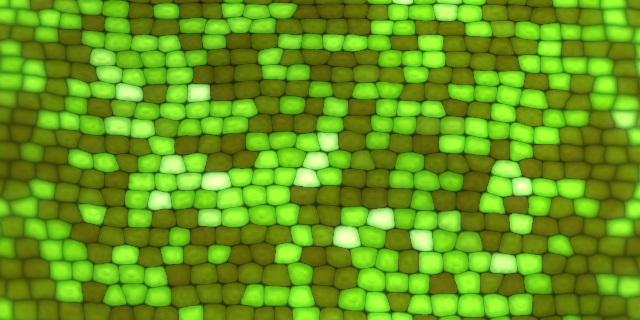
Write a Shadertoy shader that draws this texture.

```glsl
// Rows of rounded kernels, glowing green or dull olive, packed tightly.
// A brick-like Voronoi pattern gives the outlines; each kernel gets its own
// colour, domed shading and a dent. Focus softens towards both sides.

const float CELL_WIDTH = 1.28;  // kernel width, in row heights
const float FLATTEN = 1.65;     // vertical stretch that flattens row borders
const float ROUNDING = 10.0;    // higher values give sharper corners

float hash(vec2 p) {
    return fract(sin(dot(p, vec2(127.1, 311.7))) * 43758.5453);
}

float noise(vec2 p) {
    vec2 i = floor(p), f = fract(p);
    f = f * f * (3.0 - 2.0 * f);
    float low = mix(hash(i), hash(i + vec2(1, 0)), f.x);
    float high = mix(hash(i + vec2(0, 1)), hash(i + vec2(1, 1)), f.x);
    return mix(low, high, f.y);
}

float rowShift(float row) {
    return hash(vec2(row, 91.0));
}

// Centre of a kernel, in row heights
vec2 kernelCentre(vec2 id) {
    vec2 jitter = vec2(hash(id + 3.3), hash(id + 8.7)) - 0.5;
    float x = id.x + 0.5 + rowShift(id.y) + 0.4 * jitter.x;
    return vec2(x * CELL_WIDTH, id.y + 0.5 + 0.2 * jitter.y);
}

// Index of the kernel slot at a position along a given row
vec2 slotAt(float x, float row) {
    return vec2(floor(x / CELL_WIDTH - rowShift(row)), row);
}

vec3 kernelColor(vec2 id) {
    float tone = hash(id + 17.9);
    vec3 olive = mix(vec3(0.38, 0.39, 0.03), vec3(0.42, 0.54, 0.04), tone);
    vec3 green = mix(vec3(0.47, 0.84, 0.08), vec3(0.64, 1.04, 0.24), tone);
    vec3 hot = vec3(0.92, 1.14, 0.70);
    float pick = hash(id) + 0.36 * (noise(id * 0.3) - 0.5);
    vec3 color = mix(olive, green, smoothstep(0.45, 0.54, pick));
    return mix(color, hot, smoothstep(0.93, 1.05, pick));
}

vec2 nearestKernel(vec2 p) {
    vec2 best = vec2(0.0);
    float bestDist = 1e5;
    for (int j = -1; j <= 1; j++)
    for (int i = -1; i <= 1; i++) {
        vec2 id = slotAt(p.x, floor(p.y) + float(j)) + vec2(i, 0);
        float d = length((kernelCentre(id) - p) * vec2(1.0, FLATTEN));
        if (d < bestDist) { bestDist = d; best = id; }
    }
    return best;
}

// xyz: colour bled from nearby kernels, w: rounded distance to the border
vec4 surroundings(vec2 p, vec2 own, float spread) {
    vec2 stretch = vec2(1.0, FLATTEN);
    vec2 a = (kernelCentre(own) - p) * stretch;
    float crowd = 0.0, total = 0.0;
    vec3 bled = vec3(0.0);
    for (int j = -1; j <= 1; j++)
    for (int i = -2; i <= 2; i++) {
        vec2 id = slotAt(p.x, own.y + float(j)) + vec2(i, 0);
        vec2 offset = kernelCentre(id) - p;
        float weight = exp(-dot(offset, offset) / spread);
        bled += weight * kernelColor(id);
        total += weight;
        if (distance(id, own) > 0.5) {
            vec2 b = offset * stretch;
            vec2 n = normalize(b - a);
            float d = dot(0.5 * (a + b), n) / length(n * stretch);
            crowd += exp(-ROUNDING * d);
        }
    }
    return vec4(bled / total, -log(crowd) / ROUNDING);
}

// Wrinkled dent near the middle, lit from above
float dent(vec2 q, vec2 id) {
    q += 0.16 * (vec2(hash(id + 5.1), hash(id + 6.2)) - 0.5);
    float r = length(q * vec2(0.8, 1.2));
    float rim = exp(-pow((r - 0.15) * 13.0, 2.0));
    return rim * (q.y / (r + 0.05)) * hash(id + 2.4);
}

void mainImage(out vec4 fragColor, in vec2 fragCoord) {
    vec2 uv = fragCoord / iResolution.y;
    float aspect = iResolution.x / iResolution.y;
    float side = abs(2.0 * uv.x / aspect - 1.0);
    float blur = smoothstep(0.62, 1.05, side);

    // Gently bent rows, smaller towards the top
    vec2 p = vec2(uv.x * 17.2, 14.5 * uv.y + 3.0 * uv.y * uv.y);
    p.y += 0.3 * uv.x + 0.7 * noise(uv * vec2(2.2, 1.6) + 4.0);
    p += 0.12 * (vec2(noise(p * 1.7), noise(p * 1.7 + 31.0)) - 0.5);

    vec2 id = nearestKernel(p);
    vec4 near = surroundings(p, id, mix(0.32, 0.45, blur));
    vec3 color = mix(kernelColor(id), near.rgb, mix(0.3, 0.85, blur));

    // Domed body with purer colour at the rim, dent and fine mottling
    vec2 q = p - kernelCentre(id);
    float dome = mix(0.82, 1.02, smoothstep(0.0, 0.34, near.w));
    float detail = 0.13 * dent(q, id) + 0.10 * (noise(p * 5.0) - 0.5);
    color *= dome + detail * (1.0 - 0.7 * blur);
    color.rb *= mix(1.0, dome, smoothstep(0.5, 0.8, color.g));

    // Dark seams, wider and fainter where out of focus
    float pixel = 14.0 / iResolution.y;
    float seam = 1.0 - smoothstep(-0.08 - 0.1 * blur,
                                  max(0.045, pixel) + 0.12 * blur, near.w);
    vec3 seamColor = color * 0.25 + vec3(0.03, 0.05, 0.01);
    color = mix(color, seamColor, seam * mix(0.9, 0.5, blur));

    // Uneven light
    color *= 0.90 + 0.22 * noise(uv * 2.3 + 12.0);
    fragColor = vec4(clamp(color, 0.0, 1.0), 1.0);
}
```
